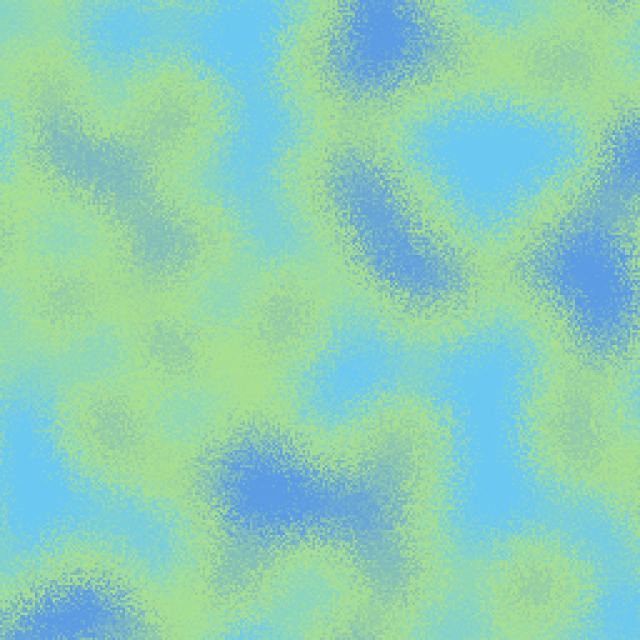
Give the GLSL for this texture, as a WebGL 2 fragment shader.

```glsl
#version 300 es
precision highp float;
// Soft green field with sky-blue and deep-blue clouds, scattered into fine square grains.

uniform vec2 u_resolution;
out vec4 fragColor;

// Integer hash: two independent values in 0..1 per lattice point.
vec2 hash2(vec2 cell, uint seed) {
    uvec2 q = uvec2(ivec2(cell) + 4096) * uvec2(1597u, 3812u) + seed;
    q = q * 1664525u + 1013904223u;
    q.x += q.y * 1664525u;
    q.y += q.x * 1664525u;
    q ^= q >> 16u;
    q.x += q.y * 1664525u;
    q.y += q.x * 1664525u;
    q ^= q >> 16u;
    return vec2(q & 65535u) / 65535.0;
}

// Contribution of the unit gradient at one lattice corner.
float cornerSlope(vec2 corner, vec2 p) {
    float angle = 6.28319 * hash2(corner, 71u).x;
    return dot(vec2(cos(angle), sin(angle)), p - corner);
}

float gradientNoise(vec2 p) {
    vec2 i = floor(p);
    vec2 f = p - i;
    vec2 w = f * f * f * (f * (f * 6.0 - 15.0) + 10.0);
    float low = mix(cornerSlope(i, p), cornerSlope(i + vec2(1, 0), p), w.x);
    float high = mix(cornerSlope(i + vec2(0, 1), p), cornerSlope(i + vec2(1, 1), p), w.x);
    return mix(low, high, w.y);
}

// Green at the zero level, sky blue on the hills, deep blue in the hollows.
vec3 cloudColor(float height) {
    vec3 green = vec3(0.665, 0.88, 0.56);
    vec3 sky = vec3(0.42, 0.785, 0.94);
    vec3 deep = vec3(0.36, 0.61, 0.89);
    return mix(green, height > 0.0 ? sky : deep, min(abs(height), 1.0));
}

// Each grain looks up the clouds at a randomly displaced position.
vec3 grainColor(vec2 uv) {
    vec2 grain = floor(uv * 256.0);
    vec2 scatter = (hash2(grain, 9u) - 0.5) * 0.06;
    vec2 p = (grain + 0.5) / 256.0 + scatter;
    return cloudColor(2.3 * gradientNoise(p * 5.5 + 3.3) + 0.06);
}

void main() {
    // Four samples per pixel smooth the grain edges.
    vec3 color = vec3(0.0);
    for (int k = 0; k < 4; k++) {
        vec2 offset = vec2(k & 1, k >> 1) * 0.5 - 0.25;
        color += grainColor((gl_FragCoord.xy + offset) / min(u_resolution.x, u_resolution.y));
    }
    fragColor = vec4(color / 4.0, 1.0);
}
```
